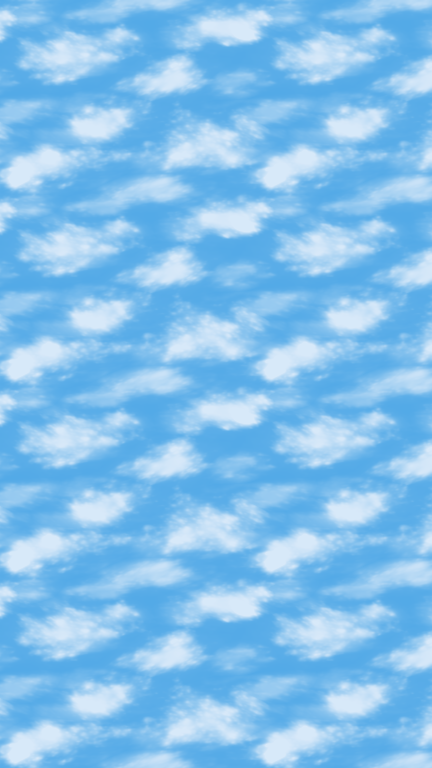
This pattern is drawn by a Shadertoy shader. Its source:

```glsl
// A blue sky of small soft clouds that repeats as a 4 x 3 unit tile.
// Tilted ellipses step along a wrapped diagonal lattice; periodic cellular
// noise frays their edges, shades their tops and spreads thin haze between.

const vec2 TILE = vec2(4.0, 3.0);
const float UNITS_DOWN = 12.0;          // four tiles fill the canvas height
const float TAU = 6.2831853;
const int CLOUD_COUNT = 11;

const vec3 SKY_BLUE = vec3(0.325, 0.665, 0.905);
const vec3 CLOUD_WHITE = vec3(0.845, 0.912, 0.975);

// Per cloud: offset from its lattice point (xy) and half extents (zw)
const vec4 CLOUD_SHAPE[CLOUD_COUNT] = vec4[CLOUD_COUNT](
    vec4( 0.00, -0.03, 0.62, 0.27), vec4(-0.05,  0.04, 0.72, 0.31),
    vec4( 0.02,  0.09, 0.58, 0.25), vec4( 0.12,  0.24, 0.42, 0.15),
    vec4(-0.08,  0.00, 0.68, 0.28), vec4(-0.04,  0.01, 0.75, 0.34),
    vec4(-0.06, -0.02, 0.78, 0.26), vec4( 0.12, -0.02, 0.55, 0.18),
    vec4( 0.44, -0.10, 0.40, 0.13), vec4( 0.12, -0.49, 0.40, 0.14),
    vec4( 0.77,  0.16, 0.45, 0.15));

vec3 hash3(vec2 cell) {
    vec3 h = fract(cell.xyx * vec3(0.1031, 0.1030, 0.0973));
    h += dot(h, h.yxz + 33.33);
    return fract((h.xxy + h.yzz) * h.zyx);
}

// Smooth cellular noise: one soft blob of random weight in each wrapped cell
float cellNoise(vec2 p, vec2 period, float seed) {
    vec2 cell = floor(p);
    float sum = 0.0;
    for (int y = -1; y <= 1; y++)
    for (int x = -1; x <= 1; x++) {
        vec2 neighbour = cell + vec2(x, y);
        vec3 h = hash3(mod(neighbour, period) + seed);
        vec2 d = p - neighbour - h.xy;
        sum += h.z * exp(-5.0 * dot(d, d));
    }
    return sum;
}

// Layered cellular noise that repeats with the tile, averaging near 0.5
float billows(vec2 p, vec2 frequency, float seed) {
    float sum = 0.0, amplitude = 0.82;
    for (int octave = 0; octave < 4; octave++) {
        sum += amplitude * cellNoise(p * frequency, TILE * frequency, seed);
        frequency *= 2.0;
        amplitude *= 0.52;
        seed += 17.0;
    }
    return sum;
}

// Shortest offset between two points on the repeating tile
vec2 wrapOffset(vec2 d) {
    return mod(d + 0.5 * TILE, TILE) - 0.5 * TILE;
}

// x: dense cloud body, y: wide halo that holds the haze
vec2 cloudCover(vec2 p, float fray) {
    vec2 cover = vec2(0.0);
    for (int i = 0; i < CLOUD_COUNT; i++) {
        vec4 shape = CLOUD_SHAPE[i];
        vec2 centre = vec2(3.5625, 0.422) + float(i) * vec2(1.539, 0.367) + shape.xy;
        vec2 d = wrapOffset(p - centre);
        d.y += 0.12 * d.x;
        float r = length(d / shape.zw);
        float strength = smoothstep(0.05, 0.27, shape.w);
        float body = strength * (1.0 - smoothstep(0.25, 1.4, r + fray));
        float halo = 1.0 - smoothstep(0.4, 2.2, r + 0.5 * fray);
        cover = max(cover, vec2(body, halo));
    }
    return cover;
}

void mainImage(out vec4 fragColor, in vec2 fragCoord) {
    // Tile units, with y running down from the top edge
    vec2 p = vec2(fragCoord.x, iResolution.y - fragCoord.y) / iResolution.y * UNITS_DOWN;

    // Gentle sine warp bends the noise into drifting streaks
    vec2 wave = sin(TAU * (p.yx * vec2(2.0, 1.0) / TILE.yx + vec2(0.1, 0.4)));
    vec2 warped = p + vec2(0.12, 0.07) * wave;

    float puffs = billows(warped, vec2(2.0, 3.0), 3.0);
    float streaks = billows(warped, vec2(1.0, 3.0), 71.0);

    vec2 cover = cloudCover(p, 0.9 * (0.5 - puffs));
    float body = cover.x * (0.84 + 0.22 * puffs);
    float haze = cover.y * (0.12 + 0.55 * smoothstep(0.3, 0.95, streaks));
    float density = clamp(body + haze * (1.0 - body), 0.0, 1.0);

    fragColor = vec4(mix(SKY_BLUE, CLOUD_WHITE, density), 1.0);
}
```
